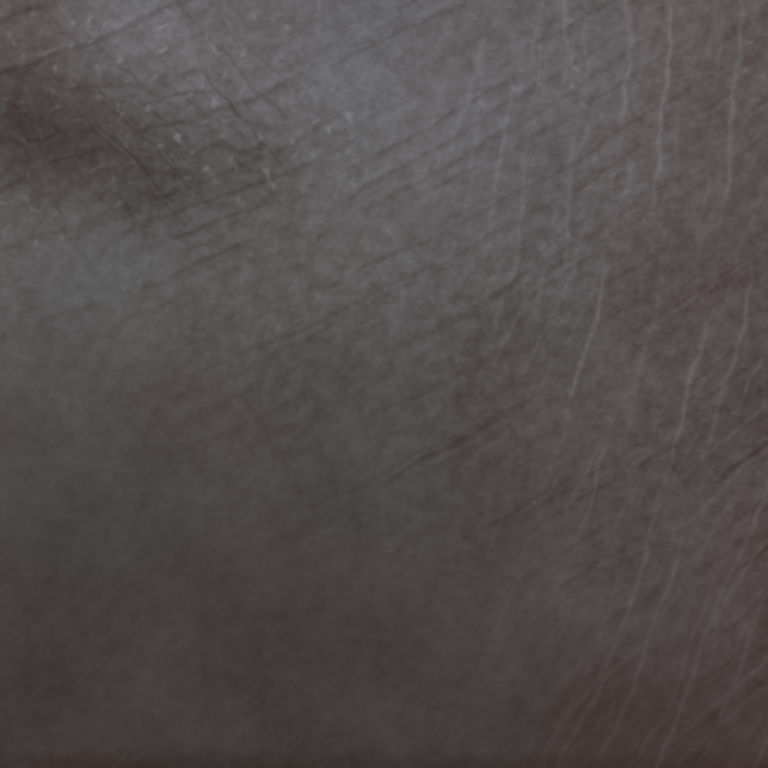
Give the GLSL for this texture, as a Shadertoy shader.

```glsl
// Dim close-up of skin: a soft uneven light over blotchy, fine-grained tissue.
// Gradient noise makes the grain; jittered line families, bent along curved
// coordinates, make the dark creases and the pale crossing ridges.

#define DARK_SKIN   vec3(0.248, 0.222, 0.218)
#define LIGHT_SKIN  vec3(0.390, 0.381, 0.387)
#define WARM_TINT   vec3(0.018, -0.004, -0.007)
#define OLIVE_TINT  vec3(-0.004, 0.002, -0.006)
#define CONTRAST    1.20
#define GRAIN       0.046
#define PORES       0.024
#define BLOTCH      0.026
#define CREASE      0.064
#define RIDGE       0.070
#define SPECKLE     0.085

float hash(vec2 p) {
    uvec2 q = uvec2(ivec2(floor(p)) + 32768) * uvec2(1597334677u, 3812015801u);
    uint n = (q.x ^ q.y) * 1597334677u;
    n = (n ^ (n >> 15)) * 2246822519u;
    return float((n ^ (n >> 13)) >> 8) / 16777216.0;
}

float cornerSlope(vec2 cell, vec2 offset) {
    float angle = 6.2831853 * hash(cell);
    return dot(vec2(cos(angle), sin(angle)), offset);
}

float gradientNoise(vec2 p) {
    vec2 i = floor(p), f = p - i;
    vec2 u = f * f * f * (f * (f * 6.0 - 15.0) + 10.0);
    vec2 e = vec2(1.0, 0.0);
    float low = mix(cornerSlope(i, f), cornerSlope(i + e, f - e), u.x);
    float high = mix(cornerSlope(i + e.yx, f - e.yx), cornerSlope(i + 1.0, f - 1.0), u.x);
    return mix(low, high, u.y);
}

float fbm(vec2 p) {
    float sum = 0.0, gain = 1.0;
    for (int i = 0; i < 3; i++) {
        sum += gain * gradientNoise(p);
        p = mat2(1.6, 1.2, -1.2, 1.6) * p + 17.3;
        gain *= 0.55;
    }
    return sum;
}

// Soft elliptical spot of light or shade
float spot(vec2 p, vec2 centre, vec2 radius) {
    vec2 d = (p - centre) / radius;
    return exp(-dot(d, d));
}

// Unevenly spaced soft lines that fade in and out along their length
float lineFamily(float across, float along, float count, float width, float seed) {
    float s = across * count, best = 0.0;
    for (int i = -1; i <= 1; i++) {
        float id = floor(s) + float(i);
        float centre = id + 0.5 + 0.8 * (hash(vec2(id, seed)) - 0.5);
        float d = (s - centre) / (count * width);
        float strength = mix(0.3, 1.0, hash(vec2(id, seed + 9.0)));
        float fade = smoothstep(-0.3, 0.3, gradientNoise(vec2(along * 4.5, id * 7.31 + seed)));
        best = max(best, strength * fade * exp(-d * d));
    }
    return best;
}

// Broad light and shade over the surface
float lighting(vec2 p) {
    float tone = mix(0.240, 0.350, smoothstep(0.0, 0.95, p.y));
    tone += 0.040 * spot(p, vec2(0.47, 0.86), vec2(0.32, 0.22));
    tone += 0.045 * spot(p, vec2(0.16, 0.96), vec2(0.10, 0.09));
    tone += 0.032 * spot(p, vec2(0.82, 0.27), vec2(0.25, 0.22));
    tone += 0.022 * spot(p, vec2(0.08, 0.62), vec2(0.20, 0.12));
    tone -= 0.095 * spot(p, vec2(0.05, 0.84), vec2(0.13, 0.08));
    tone -= 0.055 * spot(p, vec2(0.22, 0.77), vec2(0.13, 0.07));
    tone -= 0.030 * spot(p, vec2(0.0, 1.0), vec2(0.08));
    tone -= 0.020 * smoothstep(0.75, 1.05, p.x) * smoothstep(0.3, 0.7, p.y);
    return 0.308 + CONTRAST * (tone - 0.303) - 0.03 * smoothstep(0.03, 0.0, p.y);
}

void mainImage(out vec4 fragColor, in vec2 fragCoord) {
    vec2 p = fragCoord / iResolution.y;
    float wobble = 0.014 * gradientNoise(p * 7.0) + 0.005 * gradientNoise(p * 32.0);

    // Where the surface is in focus, and where each line family lives
    float sharp = smoothstep(0.15, 0.75, p.y + 0.45 * (p.x - 0.4));
    float rightSide = smoothstep(0.48, 0.80, p.x + 0.12 * (p.y - 0.5));
    float fold = spot(p, vec2(0.20, 0.83), vec2(0.19, 0.15));
    float tone = lighting(p);

    // Blotches, grain and pores
    vec2 q = mat2(0.88, -0.47, 0.47, 0.88) * p;
    tone += BLOTCH * fbm(p * 7.0 + 3.0);
    tone += GRAIN * mix(0.4, 1.0, sharp) * fbm(q * vec2(42.0, 52.0));
    tone += PORES * mix(0.4, 1.0, sharp) * gradientNoise(p * 125.0);

    // Dark creases, steeper towards the right and lost in the blur at lower left
    float rise = p.y - 0.30 * p.x - 0.23 * p.x * p.x + wobble;
    float creaseMask = smoothstep(0.15, 0.62, p.y + 0.5 * (p.x - 0.5));
    float crease = lineFamily(rise, p.x, 13.0, 0.0050, 3.0);
    crease = max(crease, 0.6 * lineFamily(rise + 0.05 * p.x, p.x, 27.0, 0.0038, 21.0));
    float lip = lineFamily(rise - 0.009, p.x, 13.0, 0.006, 3.0);
    tone += CREASE * creaseMask * (0.3 * lip - crease);

    // Short cross wrinkles in the upper left fold
    float cross1 = lineFamily(p.y + 0.95 * p.x + 2.0 * wobble, p.y * 2.5, 36.0, 0.0045, 41.0);
    float cross2 = lineFamily(p.y - 0.10 * p.x + 2.0 * wobble, p.x * 2.5, 30.0, 0.0045, 57.0);
    tone -= 0.080 * fold * max(cross1, cross2);

    // Pale ridges on the right: two steep bowed families, one diagonal
    float lean = p.x - 0.46 * p.y + 0.22 * p.y * p.y + 1.3 * wobble;
    float steep = lineFamily(lean, p.y, 25.0, 0.0040, 71.0);
    steep = max(steep, 0.7 * lineFamily(lean - 0.22 * p.y, p.y * 1.4, 24.0, 0.0038, 95.0));
    float diagonal = lineFamily(p.y - 0.85 * p.x + wobble, p.x, 21.0, 0.0048, 83.0);
    diagonal *= smoothstep(0.80, 0.40, p.y);
    tone += RIDGE * rightSide * mix(0.6, 1.0, sharp) * (max(steep, 0.75 * diagonal) - 0.12);

    // Small moist glints
    float glint = smoothstep(0.22, 0.60, gradientNoise(q * vec2(62.0, 74.0) + 8.0));
    float glintMask = smoothstep(0.40, 0.85, p.y) * smoothstep(-0.3, 0.35, gradientNoise(p * 6.0 + 30.0));
    tone += SPECKLE * glint * (0.7 * glintMask + 0.6 * fold);

    // Colour: tone ramp, warmer at the right and in the lower corners
    float warmth = 0.8 * smoothstep(0.6, 1.0, p.x) + 0.25 * smoothstep(0.35, 0.0, p.y);
    warmth += 0.9 * spot(p, vec2(0.0, 0.98), vec2(0.10)) + 0.5 * gradientNoise(p * 5.0 + 50.0);
    float olive = spot(p, vec2(0.28, 0.48), vec2(0.35, 0.28));
    vec3 colour = mix(DARK_SKIN, LIGHT_SKIN, (tone - 0.226) / 0.158);
    colour += WARM_TINT * warmth + OLIVE_TINT * olive;
    fragColor = vec4(clamp(colour, 0.0, 1.0), 1.0);
}
```
